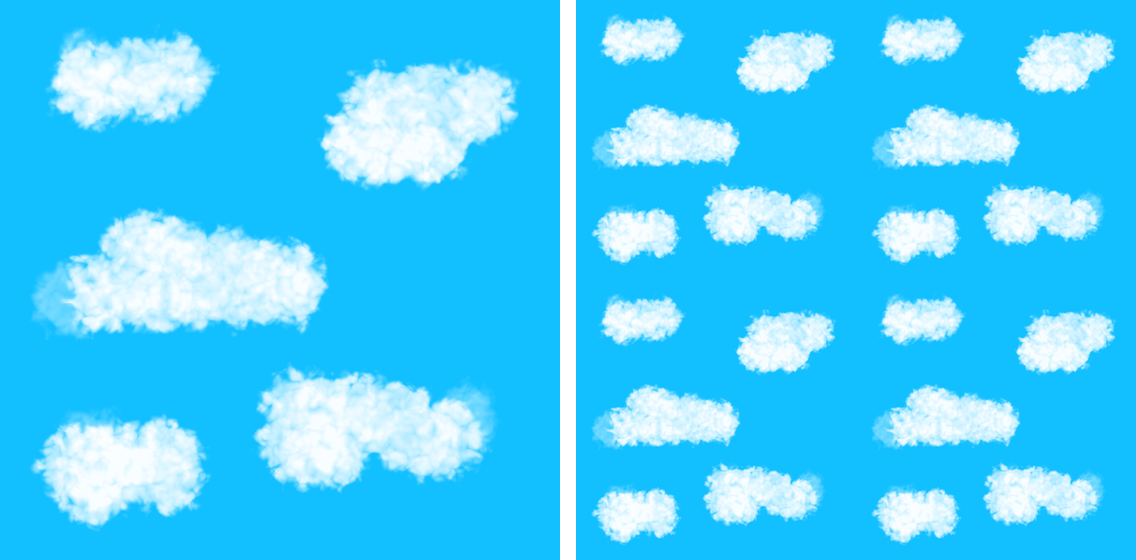
Left, the tile; right, the same tile 2 across and 2 down.
This texture is drawn by a Shadertoy shader. Its source:

```glsl
// Soft white cumulus clouds scattered over a flat bright blue sky.
// Each cloud is a union of thick strokes whose depth is roughened by wrapping
// cellular puffs and value noise; faint round veils trail off the cloud ends.

const vec3 SKY = vec3(0.07, 0.75, 1.0);
const vec3 CLOUD = vec3(1.0);
const float STROKE_RADIUS = 0.065;
const float EDGE_SOFTNESS = 0.011;
const float EDGE_ROUGHNESS = 0.045;
const float LUMP_HEIGHT = 0.014;
const float RIM_WHITENESS = 0.66;
const float CORE_WHITENESS = 0.86;
const float DETAIL_CONTRAST = 0.46;
const float VEIL_WHITENESS = 0.34;

// Strokes: start xy, end xy
const int STROKES = 11;
const vec4 strokes[STROKES] = vec4[STROKES](
    vec4(0.160, 0.848, 0.308, 0.866),
    vec4(0.645, 0.742, 0.768, 0.745),
    vec4(0.680, 0.806, 0.844, 0.808),
    vec4(0.189, 0.479, 0.508, 0.490),
    vec4(0.254, 0.549, 0.508, 0.499),
    vec4(0.534, 0.203, 0.599, 0.203),
    vec4(0.542, 0.264, 0.690, 0.251),
    vec4(0.690, 0.251, 0.792, 0.212),
    vec4(0.141, 0.169, 0.169, 0.134),
    vec4(0.143, 0.167, 0.280, 0.177),
    vec4(0.283, 0.173, 0.297, 0.151));

// Veils: centre xy, radius
const int VEILS = 5;
const vec3 veils[VEILS] = vec3[VEILS](
    vec3(0.152, 0.878, 0.060),
    vec3(0.868, 0.829, 0.050),
    vec3(0.124, 0.462, 0.060),
    vec3(0.827, 0.246, 0.057),
    vec3(0.165, 0.213, 0.055));

float hash(vec2 cell) {
    return fract(sin(dot(cell, vec2(127.1, 311.7))) * 43758.5453);
}

// Value noise that wraps after a whole number of cells
float noise(vec2 uv, float cells) {
    vec2 p = uv * cells;
    vec2 i = floor(p);
    vec2 f = fract(p);
    f = f * f * (3.0 - 2.0 * f);
    vec2 lo = mod(i, cells);
    vec2 hi = mod(i + 1.0, cells);
    return mix(mix(hash(lo), hash(vec2(hi.x, lo.y)), f.x),
               mix(hash(vec2(lo.x, hi.y)), hash(hi), f.x), f.y);
}

float fbm(vec2 uv, float cells) {
    float sum = 0.0;
    float weight = 0.5;
    for (int octave = 0; octave < 3; octave++) {
        sum += weight * noise(uv, cells);
        cells *= 2.0;
        weight *= 0.5;
    }
    return sum / 0.875;
}

// Round bright puffs divided by darker creases, wrapping like the noise
float puffs(vec2 uv, float cells) {
    vec2 p = uv * cells;
    vec2 base = floor(p);
    float nearest = 1.0;
    for (int y = -1; y <= 1; y++) {
        for (int x = -1; x <= 1; x++) {
            vec2 cell = base + vec2(x, y);
            vec2 id = mod(cell, cells);
            vec2 d = cell + vec2(hash(id), hash(id + 57.3)) - p;
            nearest = min(nearest, dot(d, d));
        }
    }
    return 1.0 - nearest;
}

// Distance to a stroke's spine, using its nearest wrapped copy
float spineDistance(vec2 uv, vec4 stroke) {
    vec2 span = stroke.zw - stroke.xy;
    vec2 p = uv - stroke.xy;
    p -= round(p - 0.5 * span);
    return length(p - span * clamp(dot(p, span) / dot(span, span), 0.0, 1.0));
}

void mainImage(out vec4 fragColor, in vec2 fragCoord) {
    vec2 uv = fragCoord / iResolution.xy;

    // Billowing detail, centred on zero
    vec2 warp = vec2(noise(uv, 40.0), noise(uv + 0.5, 40.0)) - 0.5;
    vec2 curled = uv + 0.012 * warp;
    float detail = 0.40 * (puffs(curled, 40.0) - 0.68)
                 + 0.25 * (puffs(curled, 80.0) - 0.68)
                 + 0.70 * (fbm(curled, 48.0) - 0.5);
    float roughness = EDGE_ROUGHNESS * detail
                    + LUMP_HEIGHT * (noise(uv, 24.0) - 0.5);

    // Dense cloud bodies
    float spine = 1.0;
    for (int i = 0; i < STROKES; i++) {
        spine = min(spine, spineDistance(uv, strokes[i]));
    }
    float depth = STROKE_RADIUS - spine + roughness;
    float shade = mix(RIM_WHITENESS, CORE_WHITENESS, smoothstep(0.0, 0.05, depth));
    shade += DETAIL_CONTRAST * detail + 0.16 * (noise(uv, 10.0) - 0.5);
    float body = smoothstep(-EDGE_SOFTNESS, EDGE_SOFTNESS, depth) * clamp(shade, 0.0, 0.97);

    // Thin veils
    float veil = 0.0;
    for (int i = 0; i < VEILS; i++) {
        vec2 p = uv - veils[i].xy;
        float inside = veils[i].z - length(p - round(p)) + roughness;
        veil = max(veil, smoothstep(-0.01, 0.025, inside));
    }
    veil *= VEIL_WHITENESS * clamp(1.0 + 0.9 * detail, 0.0, 1.5);

    float whiteness = 1.0 - (1.0 - body) * (1.0 - veil);
    fragColor = vec4(mix(SKY, CLOUD, whiteness), 1.0);
}
```
